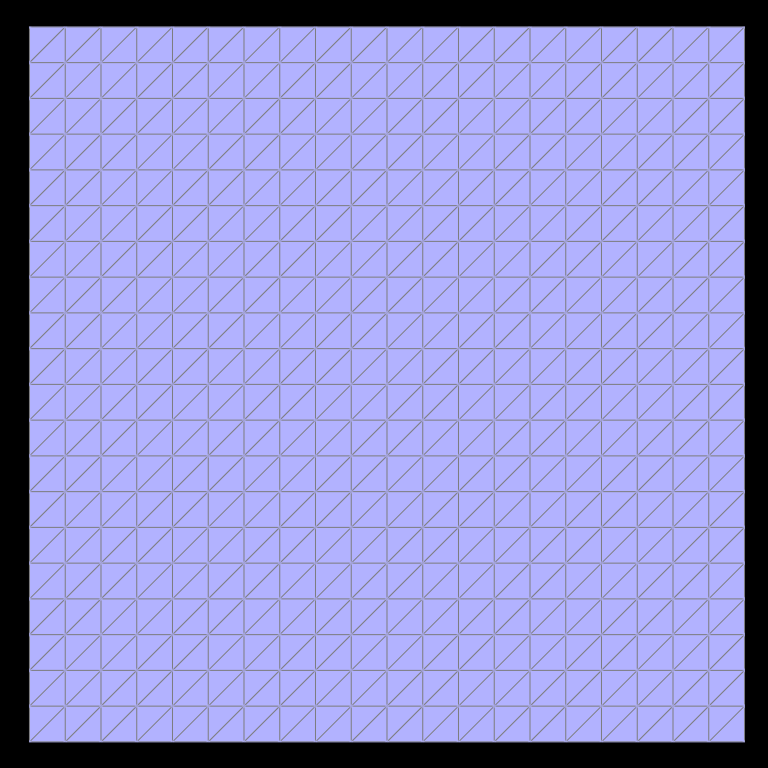
A WebGL 2 fragment shader for this pattern:

```glsl
#version 300 es
precision highp float;
// A flat lavender square on black, meshed by a 20 by 20 grid of diagonally split cells.

uniform vec2 u_resolution;
out vec4 fragColor;

const float CELLS = 20.0;
const vec2 SHEET_MIN = vec2(0.0384, 0.0340);
const float SHEET_SIZE = 0.931;
const float LINE_WIDTH = 0.00135;
const float JOINT_RADIUS = 0.0036;
const float JOINT_FADE = 0.6;

const vec3 BACKDROP = vec3(0.0);
const vec3 LAVENDER = vec3(0.70, 0.70, 1.0);
const vec3 WIRE_GREY = vec3(0.49, 0.49, 0.50);

// Distance to the nearest whole number.
float toInteger(float x) {
    return abs(fract(x + 0.5) - 0.5);
}

// Share of a pixel covered by a line whose centre lies at distance d.
float lineCoverage(float d, float width, float pixel) {
    float lo = max(d - 0.5 * pixel, -0.5 * width);
    float hi = min(d + 0.5 * pixel, 0.5 * width);
    return clamp((hi - lo) / pixel, 0.0, 1.0);
}

// Signed distance to an axis-aligned box.
float boxDistance(vec2 p, vec2 halfSize) {
    vec2 q = abs(p) - halfSize;
    return length(max(q, 0.0)) + min(max(q.x, q.y), 0.0);
}

// Coverage of the grid and its rising diagonals, lighter at the joints.
float wireMesh(vec2 grid, float cellSize, float pixel) {
    vec2 axis = vec2(toInteger(grid.x), toInteger(grid.y)) * cellSize;
    float diagonal = toInteger(grid.x - grid.y) * cellSize * inversesqrt(2.0);
    float vertical = lineCoverage(axis.x, LINE_WIDTH, pixel);
    float horizontal = lineCoverage(axis.y, LINE_WIDTH, pixel);
    float slanted = lineCoverage(diagonal, LINE_WIDTH, pixel);
    float wires = max(max(vertical, horizontal), slanted);
    float joint = 1.0 - smoothstep(0.3 * JOINT_RADIUS, JOINT_RADIUS, length(axis));
    return wires * (1.0 - JOINT_FADE * joint);
}

void main() {
    // Square canvas units, centred on the shorter side
    float side = min(u_resolution.x, u_resolution.y);
    float pixel = 1.0 / side;
    vec2 p = (gl_FragCoord.xy - 0.5 * u_resolution) / side + 0.5;

    // Mesh over the sheet
    vec2 grid = (p - SHEET_MIN) / SHEET_SIZE * CELLS;
    float wires = wireMesh(grid, SHEET_SIZE / CELLS, pixel);
    vec3 sheet = mix(LAVENDER, WIRE_GREY, wires);

    // Sheet on the backdrop, its rim half a line wider
    vec2 halfSize = vec2(0.5 * SHEET_SIZE);
    float edge = boxDistance(p - SHEET_MIN - halfSize, halfSize + 0.5 * LINE_WIDTH);
    float inside = clamp(0.5 - edge / pixel, 0.0, 1.0);
    fragColor = vec4(mix(BACKDROP, sheet, inside), 1.0);
}
```
